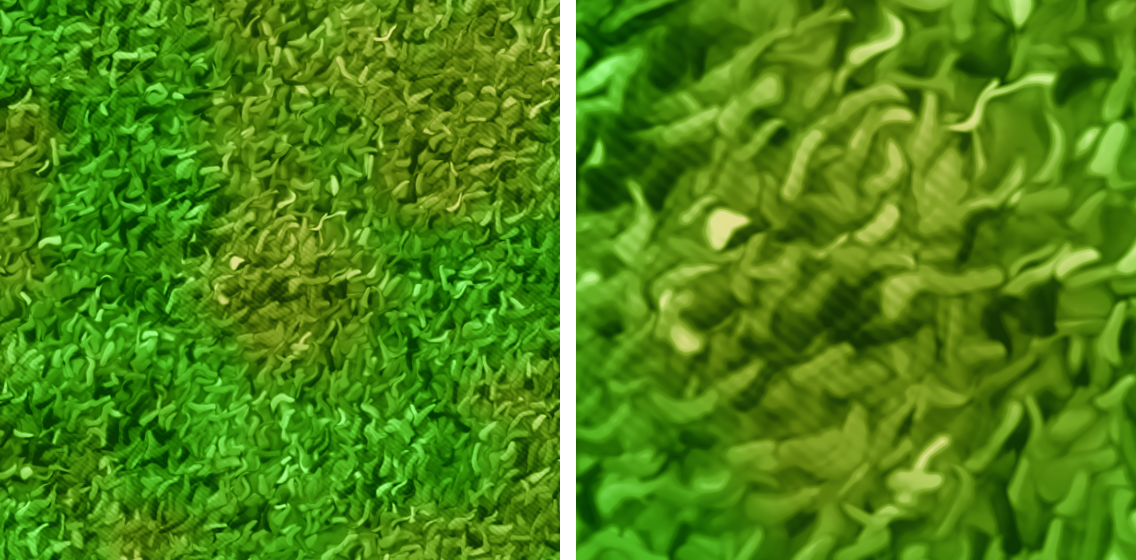
Left: the whole. Right: its middle third, enlarged.
This texture is drawn by a WebGL 1 fragment shader. Its source:

```glsl
precision highp float;
// Dense turf of short, curled grass blades with dark gaps and olive patches.
uniform vec2 u_resolution;

float hash(vec2 p) {
  return fract(sin(dot(p, vec2(127.1, 311.7))) * 43758.5453);
}

float noise(vec2 p) {
  vec2 i = floor(p), f = fract(p);
  f = f * f * (3.0 - 2.0 * f);
  return mix(mix(hash(i), hash(i + vec2(1.0, 0.0)), f.x),
             mix(hash(i + vec2(0.0, 1.0)), hash(i + vec2(1.0, 1.0)), f.x), f.y);
}

float fbm(vec2 p) {
  return 0.55 * noise(p) + 0.3 * noise(p * 2.1 + 7.3) + 0.15 * noise(p * 4.3 + 19.1);
}

// Lays one layer of bent blades, each with a soft shadow, over the tone below.
float addBlades(float tone, vec2 uv, float layer) {
  vec2 p = uv * (23.0 + 1.7 * layer) + layer * vec2(17.37, 9.61);
  vec2 cell = floor(p);
  for (int y = -1; y <= 1; y++) {
    for (int x = -1; x <= 1; x++) {
      vec2 id = cell + vec2(float(x), float(y));
      vec2 key = id + layer * 53.0;
      float pick = hash(key + 3.1);
      vec2 q = p - id - vec2(hash(key), hash(key + 11.7));

      // Blades mostly lean up to the right, turning slowly across the turf.
      float angle = 0.85 + 1.5 * (noise(id * 0.16 + 5.0) - 0.5)
                  + 1.9 * (hash(key + 23.9) - 0.5);
      float c = cos(angle), s = sin(angle);
      q = vec2(c * q.x + s * q.y, c * q.y - s * q.x);
      q.y += (hash(key + 31.3) - 0.5) * 1.3 * q.x * q.x;

      float halfLength = mix(0.2, 0.62, hash(key + 41.7));
      float halfWidth = mix(0.1, 0.2, hash(key + 57.1)) * (1.0 - 0.35 * q.x);
      float d = length(vec2(max(abs(q.x) - halfLength, 0.0), q.y)) - halfWidth;

      float bladeTone = mix(0.28, 0.76, hash(key + 67.3)) + 0.02 * layer;
      bladeTone = mix(bladeTone, 0.98, step(0.93, pick));
      bladeTone = mix(bladeTone, 0.06, step(pick, 0.15));
      bladeTone += 0.12 * q.x + 0.5 * q.y;
      tone *= 1.0 - 0.24 * smoothstep(0.22, -0.05, d + 0.25 * q.y);
      tone = mix(tone, bladeTone, smoothstep(0.09, -0.1, d));
    }
  }
  return tone;
}

// Runs from the deep gaps to the pale blade tips.
vec3 grassColor(float t) {
  vec3 c = mix(vec3(0.05, 0.22, 0.005), vec3(0.10, 0.30, 0.01), smoothstep(0.0, 0.14, t));
  c = mix(c, vec3(0.19, 0.42, 0.01), smoothstep(0.12, 0.3, t));
  c = mix(c, vec3(0.29, 0.54, 0.04), smoothstep(0.28, 0.48, t));
  c = mix(c, vec3(0.41, 0.68, 0.135), smoothstep(0.46, 0.68, t));
  c = mix(c, vec3(0.60, 0.84, 0.35), smoothstep(0.68, 0.9, t));
  return mix(c, vec3(0.76, 0.93, 0.55), smoothstep(0.9, 1.1, t));
}

void main() {
  vec2 uv = gl_FragCoord.xy / min(u_resolution.x, u_resolution.y);

  // A slight warp makes the blade outlines ragged.
  vec2 warp = vec2(noise(uv * 48.0), noise(uv * 48.0 + 37.0)) - 0.5;
  vec2 p = uv + 0.012 * warp;

  float tone = 0.12 + 0.45 * fbm(uv * 30.0);
  for (int i = 0; i < 5; i++) {
    tone = addBlades(tone, p, float(i));
  }

  // Broad light and shade, plus mottling inside the blades.
  tone += 0.3 * (fbm(uv * 5.0 + 13.0) - 0.5) + 0.2 * (fbm(uv * 60.0) - 0.5);

  // Fine diagonal ribbing that comes and goes in patches.
  float ribs = sin(6.2832 * 125.0 * dot(uv, vec2(0.62, 0.78)));
  tone += 0.035 * ribs * smoothstep(0.3, 0.7, noise(uv * 6.0 + 71.0));

  // Vivid green drifts into dry olive.
  vec3 color = grassColor(tone + 0.03);
  float dryness = smoothstep(0.25, 0.75, fbm(uv * 4.0 + 3.0)) - 0.5;
  color += dryness * vec3(0.2, -0.08, 0.02) * (0.4 + tone);
  gl_FragColor = vec4(clamp(color, 0.0, 1.0), 1.0);
}
```
